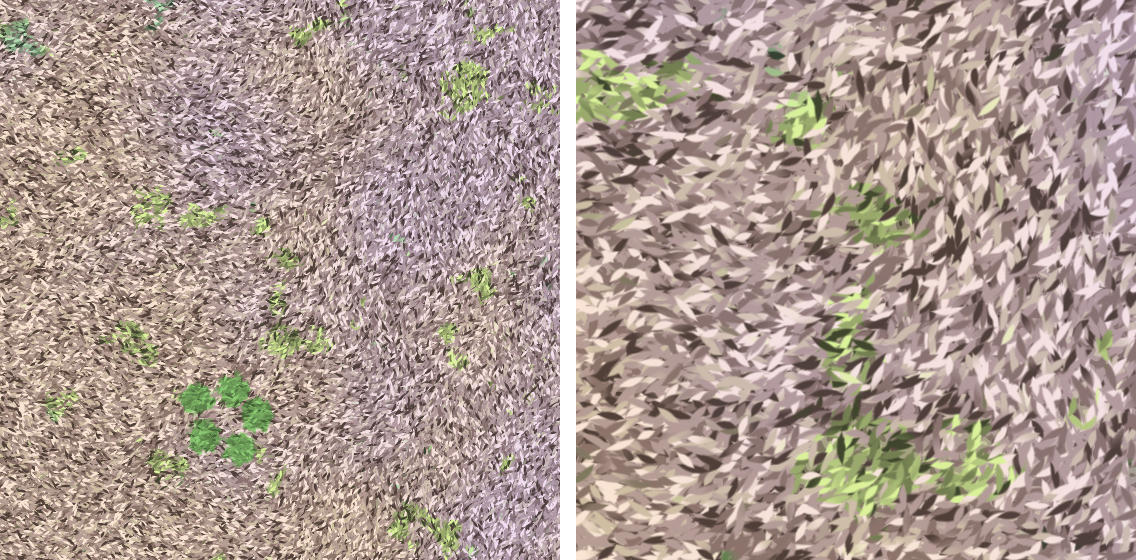
Left: the whole. Right: its middle third, enlarged.
Reproduce this texture procedurally as a WebGL 1 fragment shader.

```glsl
precision highp float;
// Dry, matted meadow grass seen from above, with green tufts and one leafy seedling.

uniform vec2 u_resolution;

const vec3 SHADOW = vec3(0.31, 0.25, 0.23);
const vec3 BROWN  = vec3(0.54, 0.455, 0.44);
const vec3 MAUVE  = vec3(0.70, 0.615, 0.615);
const vec3 STRAW  = vec3(0.80, 0.745, 0.68);
const vec3 PALE   = vec3(0.96, 0.895, 0.88);
const vec3 TUFT_TINT  = vec3(0.94, 1.04, 0.66);
const vec3 HERB_TINT  = vec3(0.76, 0.95, 0.76);
const vec3 LEAF_TINT  = vec3(0.66, 0.99, 0.53);
const vec3 WARM_LIGHT = vec3(1.02, 1.00, 0.94);
const vec3 LILAC_LIGHT = vec3(0.98, 0.97, 1.07);

const int   LAYERS = 8;
const float CELL = 0.0138;          // spacing of blades in a layer
const float BLADE_LENGTH = 0.0076;  // half length
const float BLADE_WIDTH = 0.0023;   // half width
const float EDGE = 0.0010;          // softness of blade edges
const float ANGLE_SPREAD = 1.9;
const int   LOBES = 5;
const vec2  SEEDLING = vec2(0.405, 0.255);
const float LOBE_RADIUS = 0.029;

vec3 hash3(vec2 p) {
  vec3 q = fract(p.xyx * vec3(0.1031, 0.1030, 0.0973));
  q += dot(q, q.yxz + 33.33);
  return fract((q.xxy + q.yzz) * q.zyx);
}

vec2 gradient(vec2 cell) {
  float a = 6.2832 * hash3(cell + 71.0).x;
  return vec2(cos(a), sin(a));
}

// Gradient noise, roughly -0.7 to 0.7
float noise(vec2 p) {
  vec2 i = floor(p), f = p - i;
  vec2 u = f * f * f * (f * (f * 6.0 - 15.0) + 10.0);
  vec2 e = vec2(1.0, 0.0);
  float low = mix(dot(gradient(i), f), dot(gradient(i + e), f - e), u.x);
  float high = mix(dot(gradient(i + e.yx), f - e.yx),
                   dot(gradient(i + 1.0), f - 1.0), u.x);
  return mix(low, high, u.y);
}

vec3 grassColor(float pick) {
  vec3 c = mix(SHADOW, BROWN, smoothstep(0.10, 0.16, pick));
  c = mix(c, MAUVE, smoothstep(0.33, 0.40, pick));
  c = mix(c, STRAW, smoothstep(0.61, 0.66, pick));
  return mix(c, PALE, smoothstep(0.76, 0.82, pick));
}

float segmentDistance(vec2 p, vec2 b) {
  return length(p - b * clamp(dot(p, b) / dot(b, b), 0.0, 1.0));
}

// x: leaf cover, y: stalk cover
vec2 seedling(vec2 p) {
  float leaf = 1.0, stalk = 1.0;
  float ragged = 0.014 * noise(p * 65.0) + 0.008 * noise(p * 150.0);
  for (int i = 0; i < LOBES; i++) {
    float k = float(i);
    float a = 1.35 + k * 1.2566;
    float reach = 0.046 + 0.022 * hash3(vec2(k, 5.0)).x;
    vec2 tip = reach * vec2(cos(a), sin(a));
    leaf = min(leaf, length(p - tip) - LOBE_RADIUS + ragged);
    stalk = min(stalk, segmentDistance(p, tip * 0.75));
  }
  return vec2(1.0 - smoothstep(-0.005, 0.004, leaf),
              1.0 - smoothstep(0.001, 0.003, stalk));
}

void main() {
  vec2 uv = gl_FragCoord.xy / min(u_resolution.x, u_resolution.y);

  // Slow fields: lie of the grass, brightness, tufts
  float flow = mix(-0.15, 1.35, smoothstep(0.1, 0.95, uv.x)) + 1.3 * noise(uv * 6.0 + 3.0);
  float drift = 0.11 * noise(uv * 9.0 + 20.0) + 0.17 * noise(uv * 32.0);
  float tuftField = noise(uv * 9.0 + 41.0) + 0.45 * noise(uv * 27.0 + 8.0);
  float tuft = 0.85 * smoothstep(0.27, 0.50, tuftField);
  float herb = smoothstep(0.05, 0.30, noise(uv * 5.0 + 60.0));
  vec2 plant = seedling(uv - SEEDLING);

  // Matted ground under the blades
  vec3 color = grassColor(0.42 + drift + 0.6 * noise(uv * 170.0));
  float green = tuft * 0.6;

  // Overlapping layers of short tapered blades
  for (int layer = 0; layer < LAYERS; layer++) {
    float l = float(layer);
    vec2 p = uv / CELL + l * vec2(17.37, 29.61);
    vec2 home = floor(p);
    for (int y = -1; y <= 1; y++) {
      for (int x = -1; x <= 1; x++) {
        vec2 id = home + vec2(float(x), float(y));
        vec3 h = hash3(id + l * 13.0);
        vec3 g = hash3(id.yx + l * 7.0 + 130.0);
        vec2 d = (p - id - h.xy) * CELL;
        float a = flow + (h.z - 0.5) * ANGLE_SPREAD;
        vec2 axis = vec2(cos(a), sin(a));
        float along = dot(d, axis) / (BLADE_LENGTH * mix(0.7, 1.3, g.y));
        float bend = 0.0016 * (g.z - 0.5) * along * along;
        float across = abs(dot(d, vec2(-axis.y, axis.x)) + bend);
        float width = BLADE_WIDTH * (1.0 - along * along);
        float cover = 1.0 - smoothstep(-EDGE, EDGE, across - width);
        color = mix(color, grassColor(g.x + drift), cover);
        green = mix(green, smoothstep(-0.04, 0.04, tuft - g.z), cover);
      }
    }
  }

  // Daylight: warm at lower left, lilac at upper right
  float cool = smoothstep(0.2, 0.85, 0.6 * uv.x + 0.35 * uv.y + 0.6 * noise(uv * 4.0));
  float tone = dot(color, vec3(0.30, 0.59, 0.11));
  color *= mix(WARM_LIGHT, LILAC_LIGHT, cool);

  // Green growth keeps the blade shading
  color = mix(color, tone * mix(TUFT_TINT, HERB_TINT, herb), green);
  color = mix(color, STRAW, 0.7 * plant.y);
  color = mix(color, mix(tone, 0.60, 0.40) * LEAF_TINT, 0.93 * plant.x);
  gl_FragColor = vec4(clamp(color, 0.0, 1.0), 1.0);
}
```
